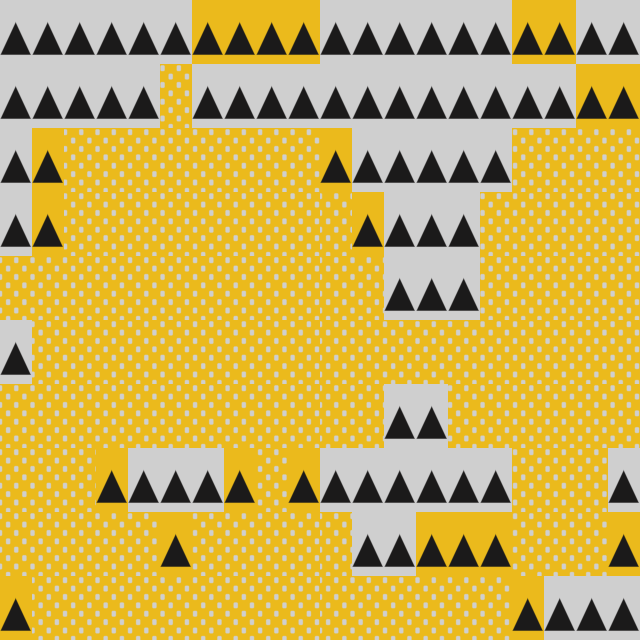
A Shadertoy shader for this pattern:

```glsl
// A grid of tall cells shaped by a noise terrain: high cells hold a dark peak
// on grey, a narrow middle band a peak on yellow, low cells staggered dots.
// Heights are ranked over the grid, so each kind of cell keeps its share.

#define GRID vec2(20.0, 10.0)         // cells across and up
#define PEAK_RANK 0.575               // share of cells without a peak
#define GREY_RANK 0.69                // share of cells that are yellow
#define TERRAIN_FREQ 4.6              // size of the regions
#define CENTRE_DIP 0.45               // lowers the terrain in the middle
#define SEED 37u
#define DOT_PITCH vec2(0.0254, 0.0131)
#define DOT_HALF vec2(0.0034, 0.0046)
#define DOT_ROUND 0.0022
#define SOFTNESS 0.0010               // edge blur in canvas units

const vec3 YELLOW = vec3(0.92, 0.73, 0.11);
const vec3 GREY = vec3(0.81, 0.81, 0.81);
const vec3 BLACK = vec3(0.105, 0.10, 0.10);

float hash(ivec2 p) {
    uint h = uint(p.x) * 374761393u + uint(p.y) * 668265263u + SEED * 974711u;
    h = (h ^ (h >> 13)) * 1274126177u;
    h = (h ^ (h >> 15)) * 739982445u;
    return float((h ^ (h >> 16)) & 65535u) / 65535.0;
}

float valueNoise(vec2 p) {
    ivec2 i = ivec2(floor(p));
    vec2 f = fract(p);
    f = f * f * (3.0 - 2.0 * f);
    return mix(mix(hash(i), hash(i + ivec2(1, 0)), f.x),
               mix(hash(i + ivec2(0, 1)), hash(i + ivec2(1, 1)), f.x), f.y);
}

// Terrain height at the middle of a cell
float cellHeight(vec2 cell) {
    vec2 p = (cell + 0.5) / GRID;
    return valueNoise(p * TERRAIN_FREQ)
         + 0.35 * valueNoise(p * TERRAIN_FREQ * 2.3 + 17.0)
         + CENTRE_DIP * length(p - 0.5);
}

float cover(float dist) {
    float blur = max(SOFTNESS, 0.5 / iResolution.y);
    return 1.0 - smoothstep(-blur, blur, dist);
}

// Upright triangle; q is measured from the lower left corner of its cell
float peakDistance(vec2 q) {
    vec2 size = 1.0 / GRID;
    float base = 0.145 * size.y;
    float apex = 0.65 * size.y;
    vec2 sideNormal = normalize(vec2(apex - base, 0.47 * size.x));
    float side = dot(vec2(abs(q.x - 0.49 * size.x), q.y - apex), sideNormal);
    return max(side, base - q.y);
}

// Staggered dots; rows restart in each cell, columns in each half canvas
float dotDistance(vec2 p, vec2 q) {
    float down = (1.0 / GRID.y - q.y) / DOT_PITCH.y;
    float across = mod(p.x, 0.5) / DOT_PITCH.x + 0.5 * mod(floor(down), 2.0);
    vec2 local = (vec2(fract(across + 0.5), fract(down)) - 0.5) * DOT_PITCH;
    vec2 corner = abs(local) - DOT_HALF + DOT_ROUND;
    return length(max(corner, 0.0)) + min(max(corner.x, corner.y), 0.0) - DOT_ROUND;
}

vec3 cellColour(vec2 p, float rank) {
    vec2 q = p - floor(p * GRID) / GRID;
    if (rank < PEAK_RANK) return mix(YELLOW, GREY, cover(dotDistance(p, q)));
    vec3 ground = rank < GREY_RANK ? YELLOW : GREY;
    return mix(ground, BLACK, cover(peakDistance(q)));
}

void mainImage(out vec4 fragColor, in vec2 fragCoord) {
    // Four samples per pixel smooth the cell borders
    vec2 points[4];
    vec4 heights;
    for (int i = 0; i < 4; i++) {
        vec2 offset = (vec2(i & 1, i >> 1) - 0.5) * 0.5;
        points[i] = (fragCoord + offset) / iResolution.y;
        heights[i] = cellHeight(floor(points[i] * GRID));
    }

    // Rank the samples against every second cell, in a checkerboard
    vec4 ranks = vec4(0.0);
    for (int y = 0; y < int(GRID.y); y++)
        for (int x = y & 1; x < int(GRID.x); x += 2)
            ranks += step(vec4(cellHeight(vec2(x, y))), heights);
    ranks *= 2.0 / (GRID.x * GRID.y);

    vec3 colour = vec3(0.0);
    for (int i = 0; i < 4; i++) colour += 0.25 * cellColour(points[i], ranks[i]);
    fragColor = vec4(colour, 1.0);
}
```
